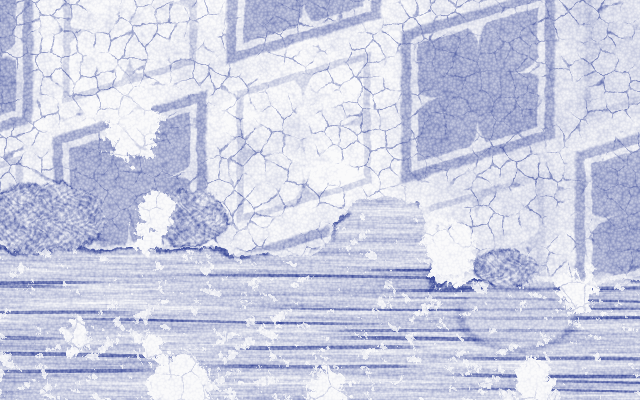
This texture is drawn by a Shadertoy shader. Its source:

```glsl
// Draws cracked, peeling painted tiles above a band of weathered wood.
#define PAPER vec3(0.98, 0.98, 0.985)
#define INK vec3(0.25, 0.31, 0.61)
#define TILE_SIZE vec2(0.435, 0.431)
#define TILE_ORIGIN vec2(0.542, 0.807)
#define TILE_SLANT 0.3
#define CRACK_SCALE 21.0
#define GRAIN_SCALE 135.0
#define RAGGED 0.013
#define GOUGES 16

vec2 hash2(vec2 p) {
    return fract(sin(vec2(dot(p, vec2(127.1, 311.7)), dot(p, vec2(269.5, 183.3)))) * 43758.5);
}

// Nearest and second nearest distance to scattered cell centres
vec2 cellular(vec2 p) {
    vec2 base = floor(p), nearest = vec2(9.0);
    for (int j = -1; j <= 1; j++)
    for (int i = -1; i <= 1; i++) {
        vec2 cell = base + vec2(i, j);
        float d = length(cell + hash2(cell) - p);
        nearest = d < nearest.x ? vec2(d, nearest.x) : vec2(nearest.x, min(nearest.y, d));
    }
    return nearest;
}

// Layered, turned sines: an irregular field around zero
float ripples(vec2 p) {
    float sum = 0.0, amp = 0.5;
    for (int i = 0; i < 5; i++) {
        sum += amp * sin(p.x + 1.5 * sin(p.y * 1.3 + float(i))) * cos(p.y + sin(p.x * 0.7));
        p = mat2(1.6, 1.2, -1.2, 1.6) * p + 1.3;
        amp *= 0.6;
    }
    return sum;
}

// Height where the paint breaks off
float rim(float x) {
    return 0.381 - 0.02 * smoothstep(0.5, 0.65, x) + 0.14 * smoothstep(0.78, 0.9, x)
         - 0.205 * smoothstep(1.05, 1.09, x);
}

float ellipse(vec2 p, vec2 center, vec2 radii) {
    return (length((p - center) / radii) - 1.0) * min(radii.x, radii.y);
}

// Darkness of the slanted checker with frames and inward darts
float tiles(vec2 p) {
    vec2 t = vec2(p.x - TILE_ORIGIN.x, TILE_ORIGIN.y - p.y + TILE_SLANT * (p.x - TILE_ORIGIN.x)) / TILE_SIZE;
    vec2 id = floor(t), a = abs(fract(t) - 0.5);
    float dark = mod(id.x + id.y, 2.0);
    float frame = 1.0 - smoothstep(0.014, 0.026, abs(max(a.x, a.y) - 0.365));
    vec2 depth = 0.365 - a;
    vec2 dart = smoothstep(-0.008, 0.008, 0.085 * exp(-depth * 17.0) - 0.008 - a.yx) * step(0.0, depth);
    frame = max(frame, max(dart.x, dart.y));
    float band = smoothstep(0.43, 0.452, max(a.x, a.y));
    float right = smoothstep(1.0, 1.45, p.x);
    float fill = mix(0.06 + 0.11 * right, 0.46, dark);
    float trim = mix(0.27, 0.1, dark);
    return mix(mix(fill, trim, frame * 0.9), 0.07 + 0.07 * right, band);
}

// Darkness of the wood: fine grain, then long broken gouges
float wood(vec2 p) {
    float tone = 0.27 + 0.17 * ripples(vec2(p.x * 3.0, p.y * 65.0))
               + 0.17 * ripples(vec2(p.x * 9.0, p.y * 190.0));
    for (int i = 0; i < GOUGES; i++) {
        vec2 h = hash2(vec2(i, 7));
        float y = 0.03 + 0.02 * float(i) + 0.012 * h.x + 0.004 * sin(p.x * 4.0 + h.y * 30.0) - 0.008 * p.x;
        float seen = smoothstep(0.0, 0.7, sin(p.x * (2.5 + 3.0 * h.y) + h.x * 40.0));
        float width = 0.001 + 0.0025 * h.y * seen;
        tone += 0.5 * seen * (1.0 - smoothstep(width, width + 0.003, abs(p.y - y)));
    }
    // Pale blister at the right with a shaded lower lip
    float blister = ellipse(p, vec2(1.295, 0.215), vec2(0.145, 0.09));
    tone = mix(tone, 0.24, 0.6 * smoothstep(0.01, -0.01, blister));
    return tone + 0.24 * smoothstep(0.013, 0.0, abs(blister)) * smoothstep(0.28, 0.2, p.y);
}

// Coarse woven plaster laid bare under the paint
float plasterEdge(vec2 p) {
    float d = ellipse(p, vec2(0.11, 0.455), vec2(0.16, 0.09));
    d = min(d, ellipse(p, vec2(0.48, 0.455), vec2(0.085, 0.07)));
    return min(d, ellipse(p, vec2(1.27, 0.33), vec2(0.085, 0.042)));
}

// Bare white spots: x, y, radius
float flakeEdge(vec2 p) {
    vec3 spots[10] = vec3[10](
        vec3(0.33, 0.69, 0.075), vec3(0.385, 0.46, 0.045), vec3(0.37, 0.4, 0.03), vec3(0.2, 0.165, 0.03),
        vec3(0.375, 0.13, 0.025), vec3(1.44, 0.27, 0.045), vec3(0.45, 0.025, 0.075), vec3(0.82, 0.03, 0.045),
        vec3(1.34, 0.045, 0.045), vec3(1.13, 0.375, 0.065));
    float d = 1.0;
    for (int i = 0; i < 10; i++) d = min(d, length((p - spots[i].xy) * vec2(1.0, 0.85)) - spots[i].z);
    return d;
}

void mainImage(out vec4 fragColor, in vec2 fragCoord) {
    vec2 p = fragCoord / iResolution.y;
    vec2 q = p + RAGGED * vec2(ripples(p * 34.0), ripples(p * 34.0 + 9.0));
    float patches = ripples(p * 11.0), chips = ripples(p * 55.0);

    // Painted wall with broken crack lines
    float paint = tiles(mix(p, q, 0.35)) + 0.07 * patches + 0.06 * chips;
    vec2 cracks = cellular(mix(p, q, 0.6) * CRACK_SCALE);
    float crack = smoothstep(0.1, 0.015, cracks.y - cracks.x) * smoothstep(-0.35, 0.25, ripples(p * 19.0 + 4.0));
    paint += 0.42 * crack * (1.0 - 0.6 * smoothstep(0.2, 0.45, paint));

    // Torn edge with a shadow below and a pale lip above
    float slope = (rim(q.x + 0.005) - rim(q.x - 0.005)) / 0.01;
    float edge = (q.y - rim(q.x)) / sqrt(1.0 + slope * slope);
    float tone = mix(wood(p), paint, smoothstep(-0.002, 0.002, edge));
    tone = mix(tone, 0.06, 0.75 * smoothstep(0.018, 0.006, edge) * smoothstep(-0.001, 0.002, edge));
    tone += 0.6 * smoothstep(-0.014, -0.003, edge) * smoothstep(0.001, -0.002, edge) * smoothstep(-0.2, 0.2, patches);

    // Woven plaster beds with a dark rim
    float bed = plasterEdge(q);
    float weave = sin(q.x * 290.0 + 2.0 * sin(q.y * 90.0)) * sin(q.y * 330.0 + 2.0 * sin(q.x * 40.0));
    tone = mix(tone, 0.42 + 0.2 * weave + 0.25 * chips, smoothstep(0.003, -0.003, bed));
    tone += 0.3 * smoothstep(0.007, 0.0, abs(bed)) * smoothstep(-0.1, 0.3, patches + chips);

    // White flakes: large spots, then scattered chips over the wood
    float flake = smoothstep(0.003, -0.003, flakeEdge(q) + 0.03 * chips);
    float scatter = smoothstep(0.34, 0.44, chips + 0.35 * patches - 0.3 * p.y) * smoothstep(0.02, -0.02, edge);
    tone = mix(tone, 0.02 + 0.2 * crack, max(flake, 0.85 * scatter));

    // Fine pitted grain, strongest in the tinted parts
    float grain = cellular(p * GRAIN_SCALE).x + 0.5 * cellular(p * GRAIN_SCALE * 0.43).x - 0.7;
    tone += grain * (0.1 + 0.4 * clamp(tone, 0.0, 0.6));
    fragColor = vec4(mix(PAPER, INK, clamp(tone, 0.0, 1.0)), 1.0);
}
```
